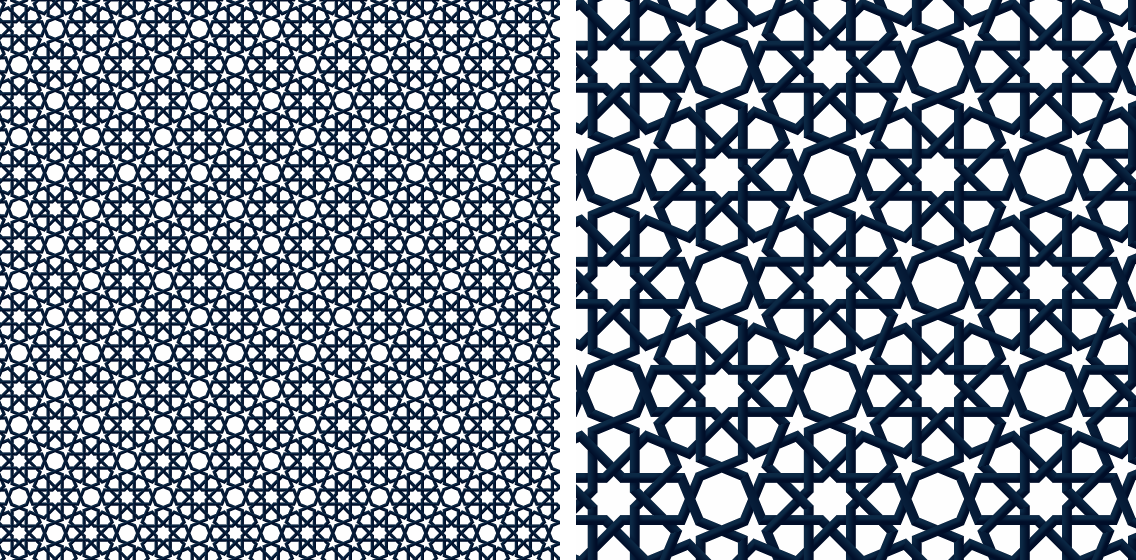
Left: the whole. Right: its middle third, enlarged.
Give the GLSL for this pattern, as a WebGL 2 fragment shader.

```glsl
#version 300 es
precision highp float;
// Interlaced lattice of eight-pointed stars, octagons and small five-pointed
// stars. The plane is folded by mirrors into one wedge holding four strands;
// the parity of the folds decides which strand passes over at each crossing.

#define CELL 0.06432                  // star to octagon distance, in canvas units
#define STAR_CENTER vec2(0.4844, 0.4983)
#define STAR_SIZE 0.195               // offset of the straight bars, in cells
#define BAND_HALF 0.0455              // half width of a band, in cells
#define EDGE_SOFTNESS 0.92            // width of the smoothed edge, in pixels
#define SHADOW_REACH 0.04
#define SHADOW_DEPTH 0.4
#define LIGHT_DIR vec2(-0.45, 0.89)
#define PAPER vec3(0.995)
#define NAVY_DARK vec3(0.0, 0.052, 0.158)
#define NAVY_LIGHT vec3(0.044, 0.16, 0.272)

const float DIAG = 0.70711;           // cos 45 degrees, also the petal length
const float COS_W = 0.92388;          // wedge of 22.5 degrees
const float SIN_W = 0.38268;

uniform vec2 u_resolution;
out vec4 fragColor;

// Mirror the point, and the light with it, to the inner side of a line.
void fold(inout vec2 p, inout vec2 light, inout float parity, vec2 n, float offset) {
  float h = dot(p, n) - offset;
  if (h > 0.0) {
    p -= 2.0 * h * n;
    light -= 2.0 * dot(light, n) * n;
    parity = -parity;
  }
}

// Strand as a line: normal in xy, signed distance in z.
vec3 strand(vec2 p, vec2 n, float offset) {
  return vec3(n, dot(p, n) - offset);
}

void main() {
  float side = min(u_resolution.x, u_resolution.y);
  vec2 uv = gl_FragCoord.xy / side;
  float softness = EDGE_SOFTNESS / (side * CELL);

  // Stars sit on even cells of a checkerboard, octagons on odd ones.
  vec2 p = mod((uv - STAR_CENTER) / CELL + 1.0, 2.0) - 1.0;
  vec2 light = LIGHT_DIR;
  float parity = 1.0;
  fold(p, light, parity, vec2(-1.0, 0.0), 0.0);
  fold(p, light, parity, vec2(0.0, -1.0), 0.0);
  fold(p, light, parity, vec2(DIAG, DIAG), DIAG);
  fold(p, light, parity, vec2(-DIAG, DIAG), 0.0);
  fold(p, light, parity, vec2(-SIN_W, COS_W), 0.0);

  // Star edge, petal base, petal side with its mitred shoulder, octagon edge.
  vec3 strands[4];
  strands[0] = strand(p, vec2(DIAG, DIAG), STAR_SIZE);
  strands[1] = strand(p, vec2(DIAG, -DIAG), STAR_SIZE);
  vec3 bar = strand(p, vec2(0.0, 1.0), STAR_SIZE);
  vec3 cap = strand(p, vec2(COS_W, SIN_W), DIAG * COS_W);
  strands[2] = bar.z > cap.z ? bar : cap;
  strands[3] = strand(p, vec2(COS_W, -SIN_W), DIAG * COS_W);

  // Paint from the lowest strand to the highest.
  float ink = 0.0;
  float tone = 0.0;
  for (int i = 0; i < 4; i++) {
    vec3 band = strands[parity > 0.0 ? 3 - i : i];
    float edge = BAND_HALF - abs(band.z);
    float cover = clamp(0.5 + edge / softness, 0.0, 1.0);
    float shadow = smoothstep(-SHADOW_REACH, 0.0, edge);
    float slope = dot(band.xy, light) * band.z / BAND_HALF;
    float bevel = smoothstep(-0.4, 0.4, slope);
    tone = mix(tone * (1.0 - SHADOW_DEPTH * shadow), bevel, cover);
    ink = max(ink, cover);
  }

  vec3 navy = mix(NAVY_DARK, NAVY_LIGHT, tone);
  fragColor = vec4(mix(PAPER, navy, ink), 1.0);
}
```
